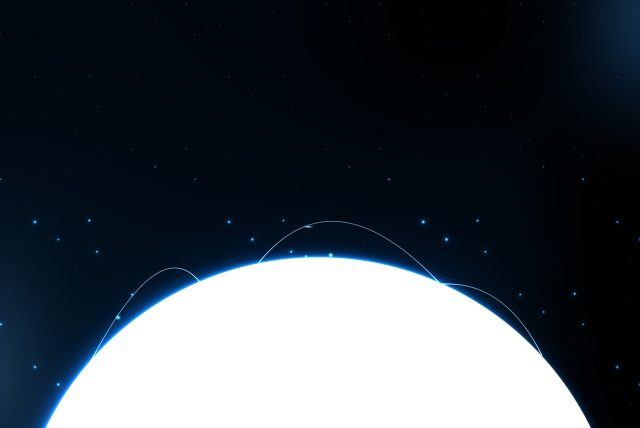
Give the GLSL for this background, as a Shadertoy shader.

```glsl
// A white planet rising into a starry navy sky, with a blue rim and thin orbital arcs.

float hash(vec2 p) {
    vec3 q = fract(vec3(p.xyx) * 0.1031);
    q += dot(q, q.yzx + 33.33);
    return fract((q.x + q.y) * q.z);
}

// Soft elliptical spot, 1 at its centre
float spot(vec2 p, vec2 centre, vec2 radius) {
    vec2 q = (p - centre) / radius;
    return exp(-dot(q, q));
}

float segmentDistance(vec2 p, vec2 a, vec2 b) {
    vec2 ab = b - a;
    return length(p - a - ab * clamp(dot(p - a, ab) / dot(ab, ab), 0.0, 1.0));
}

// Thin quadratic curve, brighter towards both ends
float arc(vec2 p, vec2 a, vec2 control, vec2 b, float pixel) {
    float nearest = 9.0;
    vec2 last = a;
    for (int i = 1; i <= 28; i++) {
        float t = float(i) / 28.0;
        vec2 next = mix(mix(a, control, t), mix(control, b, t), t);
        nearest = min(nearest, segmentDistance(p, last, next));
        last = next;
    }
    float ends = exp(-25.0 * min(length(p - a), length(p - b)));
    float width = max(0.0011, 0.5 * pixel);
    return (0.42 + 0.45 * ends) * smoothstep(width + 0.5 * pixel, width - 0.5 * pixel, nearest);
}

vec3 sky(vec2 p) {
    vec3 col = mix(vec3(0.0, 0.025, 0.055), vec3(0.003, 0.045, 0.085), smoothstep(0.9, 0.2, p.y));
    col *= 1.0 - 0.95 * spot(p, vec2(1.06, 0.97), vec2(0.32, 0.28));
    col *= 1.0 - smoothstep(1.12, 1.44, p.x) * smoothstep(0.85, 0.55, p.y);
    col += vec3(0.075, 0.135, 0.19) * spot(p, vec2(-0.04, 0.12), vec2(0.15, 0.25));
    col += vec3(0.005, 0.02, 0.035) * spot(p, vec2(0.0, 0.35), vec2(0.4, 0.4));
    col += vec3(0.06, 0.15, 0.235) * spot(p, vec2(1.53, 0.96), vec2(0.15, 0.19));
    return col;
}

// Larger stars recur on a tile, each copy with its own brightness
vec3 stars(vec2 p) {
    const vec2 places[8] = vec2[8](
        vec2(0.18, 0.53), vec2(0.30, 0.65), vec2(0.50, 0.735), vec2(0.004, 0.235),
        vec2(0.68, 0.03), vec2(0.80, 0.15), vec2(0.46, 0.52), vec2(0.96, 0.025));
    vec2 tile = vec2(0.455, 0.339);
    vec3 light = vec3(0.0);
    for (int i = 0; i < 8; i++) {
        vec2 q = vec2(p.x, 1.0 - p.y) / tile - places[i];
        vec2 cell = round(q);
        float d = length((q - cell) * tile);
        float chance = hash(cell * 7.0 + float(i) * 3.7 + 11.0);
        float low = smoothstep(0.68, 0.5, p.y);
        float size = 0.0017 + low * (i < 2 ? 0.0012 : 0.0005) * (0.4 + chance);
        float power = mix(0.28, 0.95, low) * (0.6 + 0.4 * chance);
        light += power * vec3(0.45, 0.8, 1.0) * exp(-d * d / (size * size));
        light += low * power * vec3(0.0, 0.22, 0.4) * exp(-d / (1.6 * size));
    }
    return light;
}

// Faint scattered specks
float dust(vec2 p) {
    vec2 cell = floor(p * 24.0);
    vec2 place = 0.15 + 0.7 * vec2(hash(cell + 3.1), hash(cell + 47.3));
    float d = length(fract(p * 24.0) - place) / 24.0;
    return 0.16 * pow(hash(cell + 91.7), 2.0) * exp(-d * d / 2.2e-6);
}

void mainImage(out vec4 fragColor, in vec2 fragCoord) {
    vec2 p = fragCoord / iResolution.xy * vec2(1.5, 1.0);
    float pixel = 1.0 / iResolution.y;
    vec3 col = sky(p) + stars(p) + dust(p) * vec3(0.7, 0.9, 1.0);

    // Atmosphere, broader on the left and fading to the right
    float height = length(p - vec2(0.746, -0.3125)) - 0.711;
    float h = max(height, 0.0);
    float leftSide = smoothstep(0.75, 0.2, p.x);
    float strength = mix(1.0, 0.3, smoothstep(0.95, 1.32, p.x));
    col += strength * vec3(0.0, 0.06, 0.13) * exp(-h / 0.045);
    col += strength * vec3(0.04, 0.36, 0.75) * exp(-h / mix(0.008, 0.014, leftSide));
    col += strength * vec3(0.2, 0.4, 0.45) * exp(-h / 0.0028);

    // Orbital arcs
    float arcs = arc(p, vec2(0.205, 0.141), vec2(0.371, 0.463), vec2(0.469, 0.340), pixel);
    arcs += arc(p, vec2(0.607, 0.387), vec2(0.781, 0.600), vec2(1.029, 0.340), pixel);
    arcs += arc(p, vec2(1.033, 0.336), vec2(1.182, 0.346), vec2(1.270, 0.170), pixel);
    col += arcs * vec3(0.75, 0.92, 1.0);

    // Glints on the arcs and above the rim
    col += vec3(0.45, 0.8, 1.0) * spot(p, vec2(0.723, 0.470), vec2(0.007, 0.002));
    col += vec3(0.45, 0.95, 0.9) * spot(p, vec2(0.277, 0.258), vec2(0.004));
    col += vec3(0.6, 0.95, 0.9) * spot(p, vec2(0.775, 0.404), vec2(0.0038));
    col += vec3(0.4, 0.7, 0.8) * spot(p, vec2(0.717, 0.401), vec2(0.0025));

    // Planet disc
    col = mix(col, vec3(1.0), smoothstep(0.7 * pixel, -0.7 * pixel, height));
    fragColor = vec4(clamp(col, 0.0, 1.0), 1.0);
}
```
